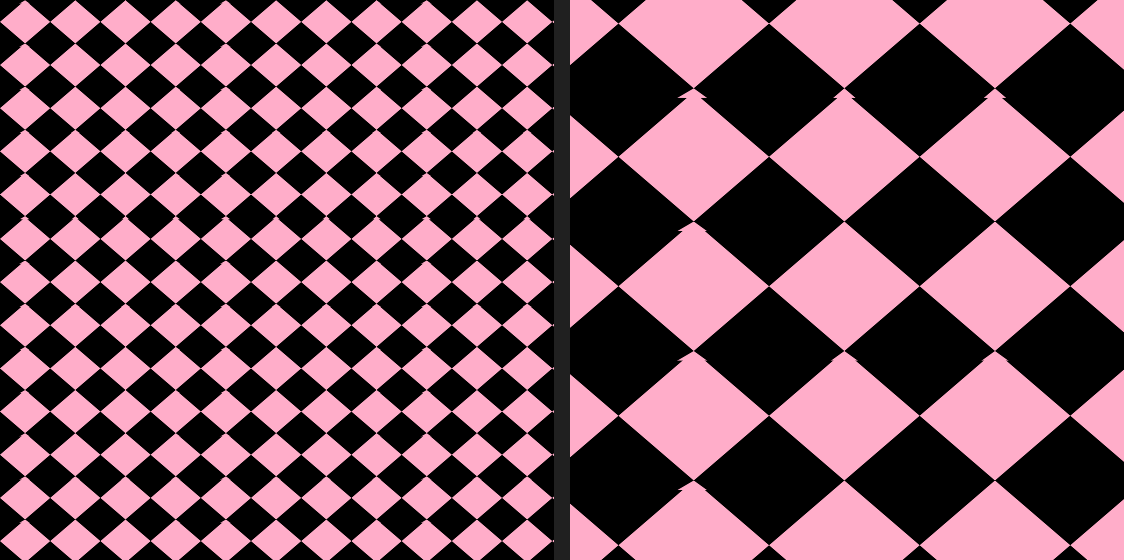
Left: the whole. Right: its middle third, enlarged.
Reproduce this pattern procedurally as a Shadertoy shader.

```glsl
// Pink and black harlequin check: 11 columns of flat diamonds in about 13 rows.
// Each diamond is a scaled L1 distance in a repeated cell; short caps at the top
// tips are stretched sideways, and one row slips, leaving small stepped seams.

const vec3 PINK = vec3(1.0, 0.68, 0.79);
const vec3 BLACK = vec3(0.0);

// Lengths are fractions of the canvas height.
const vec2 CELL = vec2(0.08965, 0.07708);
const float TOP_MARGIN = 0.0005;
const float CAP_HEIGHT = 0.0057;    // depth of the seam below each top tip
const float SLIP = 0.0022;          // drop of all rows below the slipped seam
const float SLIP_ROW = 5.0;

// Horizontal squeeze of the distance inside a cap; lower means a wider cap.
const float TAB_SQUEEZE = 0.68;
const float NOTCH_SQUEEZE = 0.84;
const float WEAR_PERIOD = 4.0;

// 1 inside a shape of signed distance d, 0 outside, one pixel of blend.
float coverage(float d, float pixel) {
    return 1.0 - smoothstep(-0.5 * pixel, 0.5 * pixel, d);
}

// Signed distance to a diamond that touches all four sides of its cell.
float diamond(vec2 p) {
    vec2 q = abs(p) / CELL;
    return (q.x + q.y - 0.5) / length(1.0 / CELL);
}

// Sideways squeeze of a cap, chosen by its column, row and side.
float capSqueeze(vec2 id, float side) {
    float column = mod(id.x, WEAR_PERIOD);
    float row = mod(id.y, WEAR_PERIOD);
    bool left = side < 0.0;
    if (column < 0.5 && left) return TAB_SQUEEZE;
    bool worn = row > WEAR_PERIOD - 1.5
             || column < 0.5
             || (column > WEAR_PERIOD - 1.5 && !left);
    return worn ? NOTCH_SQUEEZE : 1.0;
}

// Pink coverage of the whole check, moved down by slip.
float check(vec2 p, float slip, float pixel) {
    p.y -= slip;
    vec2 id = floor(p / CELL);
    vec2 local = p - (id + 0.5) * CELL;
    float body = coverage(diamond(local), pixel);

    // Stretched cap above the seam
    vec2 stretched = local * vec2(capSqueeze(id, local.x), 1.0);
    float cap = coverage(diamond(stretched), pixel);
    float capEnd = CAP_HEIGHT - (id.y == SLIP_ROW ? slip : 0.0);
    float inCap = coverage(local.y + 0.5 * CELL.y - capEnd, pixel);
    return mix(body, cap, inCap);
}

void mainImage(out vec4 fragColor, in vec2 fragCoord) {
    float pixel = 1.0 / iResolution.y;
    vec2 p = fragCoord * pixel;
    p.y = 1.0 - p.y - TOP_MARGIN;   // rows count downwards

    // Rows above and below the slipped seam
    float seam = SLIP_ROW * CELL.y + CAP_HEIGHT;
    float above = coverage(p.y - seam, pixel);
    float pink = mix(check(p, SLIP, pixel), check(p, 0.0, pixel), above);

    fragColor = vec4(mix(BLACK, PINK, pink), 1.0);
}
```
